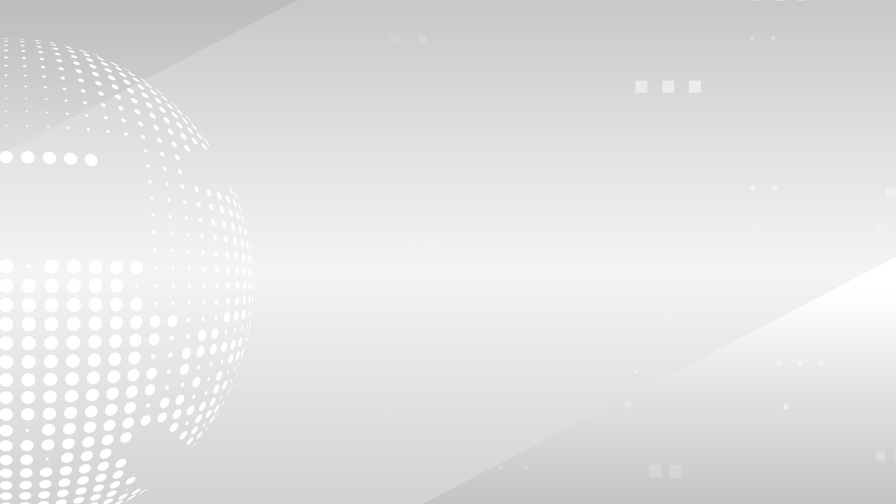
Write a Shadertoy shader that draws this background.

```glsl
#define GLOBE_CENTER vec2(0.012, 0.433)
#define GLOBE_RADIUS 0.492
#define DOT_STEP vec2(0.0925, 0.078)
#define DOT_LARGE 0.029
#define RIDGE_SLOPE 0.522
#define HORIZON 0.455
#define TILE_CELL vec2(0.25, 0.093)
#define TILE_DENSITY 0.52
#define PALE vec3(0.962, 0.955, 0.960)
#define TOP_GREY vec3(0.785, 0.783, 0.785)
#define LOW_GREY vec3(0.825, 0.824, 0.826)
#define WEDGE_GREY vec3(0.775, 0.765, 0.772)

float hash(vec2 p, float seed) {
    vec3 q = fract(vec3(p.xyx) * vec3(0.1031, 0.1030, 0.0973) + seed * 0.137);
    q += dot(q, q.yzx + 33.33);
    return fract((q.x + q.y) * q.z);
}

// Vertical sheen crossed by two slanted planes
vec3 backdrop(vec2 p, float px) {
    float above = clamp((p.y - HORIZON) / (1.0 - HORIZON), 0.0, 1.0);
    float below = clamp(1.0 - p.y / HORIZON, 0.0, 1.0);
    vec3 col = mix(PALE, TOP_GREY, pow(above, 1.12));
    col = mix(col, LOW_GREY, pow(below, 0.95));

    float upperPlane = p.y - 1.0 - RIDGE_SLOPE * (p.x - 0.59);
    col -= 0.045 * smoothstep(0.5, 1.0, p.y) * smoothstep(-px, px, upperPlane);

    float lowerPlane = RIDGE_SLOPE * (p.x - 0.838) - p.y;
    vec3 wedge = mix(WEDGE_GREY, vec3(1.0), clamp(p.y / 0.42, 0.0, 1.0));
    return mix(col, wedge, smoothstep(-px, px, lowerPlane));
}

// Angular dot radius by place on the unit disc: land masses and gaps
float dotSize(vec2 s, vec2 cell) {
    float rim = length(s);
    float chance = hash(cell + 40.0, 1.0);
    float size = mix(0.008, 0.023, smoothstep(0.74, 1.0, rim));

    // Northern land thins out toward the left
    if (s.y > 0.5) size *= mix(0.45, 1.0, smoothstep(0.0, 0.45, s.x));
    // Open water in the middle, a notch at the rim
    if (s.y > 0.11 && s.y < 0.6 && s.x < 0.54) size = 0.0;
    if (s.y > 0.4 && s.y < 0.56 && s.x > 0.74) size = 0.0;
    // One bold row
    if (cell.y == 7.0 && cell.x < 4.5) size = DOT_LARGE;
    // Southern land with scattered holes
    if (s.y < 0.11 && s.x < 0.56) size = chance < 0.1 ? 0.007 : DOT_LARGE;
    if (s.y < -0.08 && s.x >= 0.56) size = chance < 0.4 ? 0.011 : 0.027;
    if (length(s - vec2(0.6, -0.69)) < 0.13) size = 0.0;
    return size;
}

// Grid of dots wrapped over a sphere
float globe(vec2 p, float px) {
    vec2 d = (p - GLOBE_CENTER) / GLOBE_RADIUS;
    float r = length(d);
    if (r >= 0.999 || r < 0.0001) return 0.0;
    vec2 outward = d / r;
    vec2 angle = outward * asin(r);
    vec2 cell = floor(angle / DOT_STEP + 0.5);
    vec2 center = cell * DOT_STEP;
    float arc = length(center);
    if (arc > 1.55) return 0.0;
    float size = dotSize(center * sin(arc) / max(arc, 0.0001), cell);
    if (size <= 0.0) return 0.0;

    vec2 offset = angle - center;
    float dist = length(offset);
    float radial = abs(dot(offset, outward)) / max(dist, 0.0001);
    float blur = 0.7 * px / GLOBE_RADIUS * mix(1.0, inversesqrt(1.0 - r * r), radial);
    return smoothstep(blur, -blur, dist - size);
}

// Short rows of square tiles, one row per occupied cell
float tiles(vec2 p, float px, float seed) {
    vec2 grid = p / TILE_CELL + seed * vec2(0.37, 0.53);
    vec2 id = floor(grid);
    if (hash(id, seed) > TILE_DENSITY) return 0.0;
    vec2 local = (grid - id) * TILE_CELL;
    float halfSide = mix(0.003, 0.013, pow(hash(id, seed + 2.0), 1.4));
    float spacing = mix(0.036, 0.058, hash(id, seed + 3.0));
    float last = floor(hash(id, seed + 4.0) * 3.0);
    vec2 start = vec2(0.02 + 0.08 * hash(id, seed + 5.0),
                      mix(0.02, 0.07, hash(id, seed + 6.0)));
    float index = clamp(floor((local.x - start.x) / spacing + 0.5), 0.0, last);
    vec2 q = abs(local - start - vec2(index * spacing, 0.0)) - halfSide;
    float shape = smoothstep(px, -px, max(q.x, q.y));
    float strength = mix(0.15, 0.65, hash(id, seed + 7.0));
    float calm = mix(0.3, 1.0, smoothstep(0.06, 0.22, abs(p.y - HORIZON)));
    return shape * strength * calm * smoothstep(0.45, 1.6, p.x);
}

void mainImage(out vec4 fragColor, in vec2 fragCoord) {
    vec2 p = fragCoord / iResolution.y;
    float px = 0.7 / iResolution.y;
    vec3 col = backdrop(p, px);
    col = mix(col, vec3(1.0), tiles(p, px, 3.0));
    col = mix(col, vec3(1.0), globe(p, 1.0 / iResolution.y));
    fragColor = vec4(col, 1.0);
}
```
